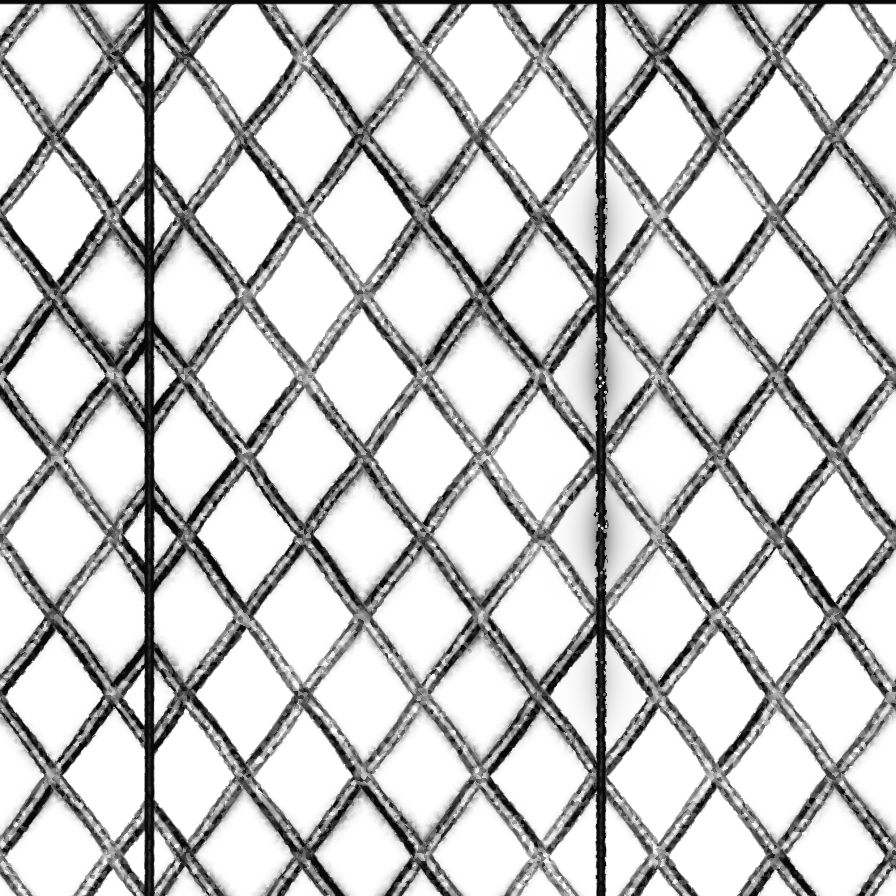
This texture is drawn by a Shadertoy shader. Its source:

```glsl
// Draws a weathered black and white diamond wire mesh with two upright posts and a top rail.

const vec2 PITCH = vec2(0.1318, 0.1784);   // width and height of one diamond
const vec2 MESH_ORIGIN = vec2(0.669, 0.491);
const float LEFT_ORIGIN = 0.0612;          // the mesh shifts sideways at the left post
const float LEFT_POST = 0.1667;
const float RIGHT_POST = 0.6708;
const float POST_HALF = 0.0052;
const float WIRE_HALF = 0.0092;
const float RAIL_HEIGHT = 0.0045;
const float TAU = 6.28318;

float hash(vec2 p) {
    vec3 q = fract(vec3(p.xyx) * 0.1031);
    q += dot(q, q.yzx + 33.33);
    return fract((q.x + q.y) * q.z);
}

// Cellular noise: x is the distance to the nearest seed, y its random value
vec2 cellular(vec2 p) {
    vec2 base = floor(p);
    vec2 nearest = vec2(9.0, 0.0);
    for (int j = -1; j <= 1; j++)
    for (int i = -1; i <= 1; i++) {
        vec2 id = base + vec2(i, j);
        vec2 seed = id + vec2(hash(id + 17.0), hash(id + 59.0));
        float d = distance(p, seed);
        if (d < nearest.x) nearest = vec2(d, hash(id + 101.0));
    }
    return nearest;
}

// Layered sines, 0 to 1
float waves(vec2 p) {
    return 0.5 + 0.25 * sin(p.x + 1.7 * sin(p.y)) + 0.25 * sin(1.3 * p.y + 2.0 * sin(0.7 * p.x));
}

float band(float offset, float halfWidth, float blur) {
    return 1.0 - smoothstep(halfWidth - blur, halfWidth + blur, abs(offset));
}

// One family of wires: x is the tone, y the coverage
vec2 wire(float offset, vec2 id, float grain, float grime, float blur) {
    float wear = hash(id + 200.0);
    float side = hash(id + 300.0) < 0.5 ? -1.0 : 1.0;
    float halfWidth = WIRE_HALF * mix(0.85, 1.08, wear) + 0.003 * (grain - 0.5);
    float s = offset / halfWidth;
    float broad = 1.0 - smoothstep(0.2, 0.6, abs(s - 0.55 * side));
    float thin = 1.0 - smoothstep(0.1, 0.4, abs(s + 0.75 * side));
    float tone = mix(0.88, 0.55, grime) + 0.55 * (grain - 0.5);
    tone -= broad * mix(0.3, 0.85, 0.5 * wear + 0.5 * grime) + thin * mix(0.25, 0.6, grime);
    return vec2(clamp(tone, 0.03, 1.0), band(offset, halfWidth, blur));
}

float mesh(vec2 uv, float grain, float grime, float blur) {
    vec2 origin = vec2(uv.x < LEFT_POST ? LEFT_ORIGIN : MESH_ORIGIN.x, MESH_ORIGIN.y);
    vec2 bend = 0.0012 * sin(uv.yx * vec2(61.0, 47.0));
    vec2 q = (uv + bend - origin) / PITCH;
    vec2 diagonal = vec2(q.x + q.y, q.x - q.y);
    vec2 line = round(diagonal);
    vec2 cell = floor(diagonal);
    vec2 offset = (diagonal - line) / length(1.0 / PITCH);

    // Soft soot inside each diamond, strongest in its upper and lower corners
    vec2 local = diagonal - cell;
    float corner = abs(local.x - local.y);
    float gap = max(min(abs(offset.x), abs(offset.y)) - WIRE_HALF, 0.0);
    float soot = mix(0.15, 0.75, hash(cell + 400.0)) * mix(0.5, 1.2, corner) * (0.35 + grime);
    float tone = 1.0 - soot * exp(-gap / mix(0.005, 0.012, grime)) * mix(0.65, 1.2, grain);
    tone = smoothstep(0.0, 0.94, tone);

    // Crossing wires
    vec2 rising = wire(offset.y, vec2(line.y, cell.x), grain, grime, blur);
    vec2 falling = wire(offset.x, vec2(cell.y, line.x) + 50.0, grain, grime, blur);
    tone = mix(tone, rising.x, rising.y);
    tone = mix(tone, falling.x, falling.y);

    // Worn knots where the wires meet
    float knot = band(length((q - vec2(line.x + line.y, line.x - line.y) * 0.5) * PITCH), 0.009, 0.003);
    float knotTone = mix(0.3, 0.72, hash(line + 500.0)) + 0.7 * (grain - 0.5);
    return mix(tone, clamp(knotTone, 0.04, 1.0), 0.8 * knot);
}

float post(float tone, float offset, float grain, float ragged, float blur) {
    float halfWidth = POST_HALF + ragged * (grain - 0.5);
    float core = 0.03 + 0.22 * grain * band(offset, 0.0015, 0.0015);
    return mix(tone, core, band(offset, halfWidth, blur));
}

void mainImage(out vec4 fragColor, in vec2 fragCoord) {
    vec2 uv = fragCoord / iResolution.xy;
    float blur = max(0.0012, 0.75 / iResolution.y);
    vec2 speck = cellular(uv * 210.0);
    float grain = mix(speck.y, waves(uv * 330.0), 0.3);

    // Grime gathers beside the left post and at mid height
    float leftGap = abs(uv.x - LEFT_POST);
    float middle = exp(-pow((uv.y - 0.49) / 0.2, 2.0));
    float grime = 0.15 + 0.5 * waves(uv * 13.0 + 2.0);
    grime += exp(-leftGap / 0.08) * mix(0.2, 0.55, middle);
    float tone = mesh(uv, grain, clamp(grime, 0.0, 1.0), blur);

    // Shaded pockets between the joints of the right post
    float rightGap = uv.x - RIGHT_POST;
    float pocket = 0.5 - 0.5 * cos(TAU * (uv.y - MESH_ORIGIN.y) / PITCH.y);
    pocket *= exp(-pow((uv.y - 0.52) / 0.3, 4.0));
    tone *= 1.0 - 0.65 * pocket * exp(-abs(rightGap) / 0.013);

    // Posts, chipped paint and rail
    tone = post(tone, uv.x - LEFT_POST, grain, 0.001, blur);
    tone = post(tone, rightGap, grain, 0.002 + 0.006 * pocket, blur);
    float chip = step(0.86, speck.y) * pocket * band(rightGap, 0.007, blur);
    tone = mix(tone, 0.9, chip * (1.0 - smoothstep(0.25, 0.5, speck.x)));
    tone = mix(tone, 0.03, band(1.0 - uv.y, RAIL_HEIGHT, blur));
    fragColor = vec4(vec3(clamp(tone, 0.0, 1.0)), 1.0);
}
```
